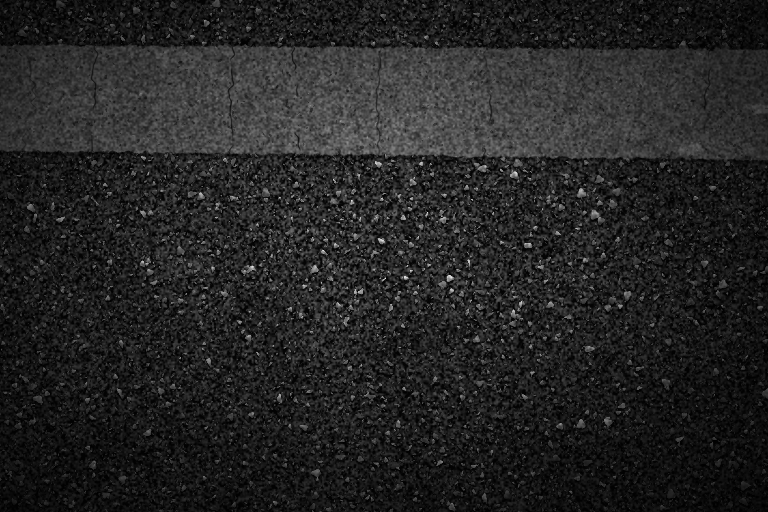
This texture is drawn by a WebGL 2 fragment shader. Its source:

```glsl
#version 300 es
precision highp float;
// Night asphalt crossed by a worn, cracked painted stripe under a soft vignette.
// Stones are hashed, rotated ellipses in several cell grids; noise supplies grit,
// stains and wandering cracks. Lengths are in canvas heights.
uniform vec2 u_resolution;
out vec4 fragColor;

#define LIGHT_CENTRE vec2(0.71, 0.56)
#define LIGHT_SPREAD vec2(0.66, 0.47)
#define ASPHALT_TONE 0.145
#define STONE_TONE 0.72
#define STRIPE_TONE 0.335
#define STRIPE_TOP 0.912
#define STRIPE_BOTTOM 0.706
#define CRACK_WIDTH 0.0012
#define GRIT_SCALE 200.0

vec3 hash3(vec2 p) {
  vec3 q = fract(vec3(p.xyx) * vec3(0.1031, 0.1030, 0.0973));
  q += dot(q, q.yxz + 33.33);
  return fract((q.xxy + q.yzz) * q.zyx);
}

float noise(vec2 p) {
  vec2 i = floor(p), f = fract(p);
  f = f * f * (3.0 - 2.0 * f);
  float low = mix(hash3(i).x, hash3(i + vec2(1, 0)).x, f.x);
  float high = mix(hash3(i + vec2(0, 1)).x, hash3(i + vec2(1, 1)).x, f.x);
  return mix(low, high, f.y);
}

float fbm(vec2 p) {
  float sum = 0.0, gain = 0.5;
  for (int i = 0; i < 4; i++) {
    sum += gain * noise(p);
    p = mat2(1.62, 1.22, -1.22, 1.62) * p + 17.1;
    gain *= 0.5;
  }
  return sum;
}

// Fine grain from two turned noise grids, centred on zero.
float grain(vec2 p) {
  vec2 turned = mat2(0.8, 0.6, -0.6, 0.8) * p + 5.0;
  return noise(turned * GRIT_SCALE) + noise(p.yx * GRIT_SCALE * 1.37) - 1.0;
}

// One grid of stones: x is the lit face, y the shadow beside it.
vec2 stones(vec2 p, float scale, float density, float seed) {
  p = mat2(0.88, 0.47, -0.47, 0.88) * p + 4.0;
  vec2 cell = floor(p * scale), f = fract(p * scale);
  float soft = 0.6 * scale / u_resolution.y;
  vec2 result = vec2(0.0);
  for (int j = -1; j <= 1; j++) {
    for (int i = -1; i <= 1; i++) {
      vec2 o = vec2(i, j);
      vec3 h = hash3(cell + o + seed);
      if (h.x > density) continue;
      vec3 k = hash3(cell + o + seed + 71.7);
      float angle = 6.2832 * k.x;
      mat2 turn = mat2(cos(angle), sin(angle), -sin(angle), cos(angle));
      vec2 offset = f - o - 0.2 - 0.6 * h.yz;
      vec2 stretch = vec2(1.0, 1.1 + 1.7 * k.z * k.z);
      float radius = 0.20 + 0.24 * k.y * k.y;
      vec2 q = turn * offset * stretch;
      float outline = radius * (1.0 + 0.2 * sin(3.0 * atan(q.y, q.x) + 9.0 * k.z));
      float face = smoothstep(soft, -soft, length(q) - outline);
      float facet = 0.8 + 0.3 * dot(offset, vec2(-0.5, 0.85)) / radius;
      float tone = (0.3 + 0.7 * fract(k.x * 7.0 + k.y)) * facet;
      tone *= 0.65 + 0.7 * noise(p * scale * 5.0);
      vec2 shade = turn * (offset + vec2(-0.12, 0.2)) * stretch;
      result.x = max(result.x, face * tone);
      result.y = max(result.y, smoothstep(0.12, -0.12, length(shade) - outline));
    }
  }
  return result;
}

float asphalt(vec2 p) {
  float clumps = fbm(p * 9.0);
  float worn = exp(-pow((p.y - 0.31) / 0.065, 2.0));
  vec2 large = stones(p, 46.0, (0.10 + 0.34 * clumps) * (1.0 - 0.65 * worn), 13.0);
  vec2 medium = stones(p + 3.1, 76.0, (0.28 + 0.36 * clumps) * (1.0 - 0.35 * worn), 131.0);
  vec2 small = stones(p.yx + 5.7, 122.0, 0.52, 257.0);
  float grit = max(0.12, 1.0 + 1.75 * grain(p));
  float ground = ASPHALT_TONE * grit * (0.75 + 0.5 * clumps);
  ground *= 1.0 - 0.75 * max(large.y, max(medium.y, 0.7 * small.y));
  float face = max(large.x, max(medium.x * 0.88, small.x * 0.66));
  return max(ground, STONE_TONE * face);
}

// Cracks hold their position and depth; noise bends and interrupts them.
float cracks(vec2 p) {
  vec2 lines[8] = vec2[8](vec2(0.059, 0.4), vec2(0.188, 0.75), vec2(0.449, 0.85),
    vec2(0.582, 0.9), vec2(0.736, 0.65), vec2(0.950, 0.7), vec2(1.133, 0.4), vec2(1.383, 0.7));
  float soft = 0.8 / u_resolution.y, dark = 0.0;
  for (int i = 0; i < 8; i++) {
    float id = float(i) * 7.3;
    float bend = 0.022 * (noise(vec2(id, p.y * 14.0)) - 0.5)
               + 0.014 * (noise(vec2(id, p.y * 85.0)) - 0.5);
    float d = abs(p.x - lines[i].x - bend);
    float broken = smoothstep(0.2, 0.6, noise(vec2(id + 3.0, p.y * 40.0)));
    dark = max(dark, lines[i].y * broken * smoothstep(CRACK_WIDTH + soft, 0.0, d));
  }
  return dark;
}

float stripe(vec2 p) {
  float tone = STRIPE_TONE * (0.88 + 0.25 * fbm(p * vec2(7.0, 12.0)));
  tone *= 1.0 + 0.55 * grain(p) + 0.3 * (fbm(p * 75.0) - 0.47);
  tone *= 1.0 - 0.45 * stones(p + 8.3, 105.0, 0.13, 401.0).y;
  tone += 0.17 * stones(p + 1.9, 125.0, 0.12, 523.0).x;
  // Two pale scuffs near the right end
  float ragged = 1.8 * (fbm(p * 70.0) - 0.47);
  float scuff = min(length((p - vec2(1.348, 0.710)) / vec2(0.026, 0.014)),
                    length((p - vec2(1.488, 0.789)) / vec2(0.022, 0.012)));
  tone += 0.17 * smoothstep(1.2, 0.5, scuff + ragged);
  return tone * (1.0 - 0.8 * cracks(p));
}

void main() {
  vec2 p = gl_FragCoord.xy / u_resolution.y;
  vec2 away = (p - LIGHT_CENTRE) / LIGHT_SPREAD;
  float light = exp(-dot(away, away));

  // Slightly sloping stripe with crumbling borders
  float rough = 0.010 * (fbm(p * 95.0) - 0.47);
  float top = STRIPE_TOP - 0.006 * p.x + rough;
  float bottom = STRIPE_BOTTOM - 0.012 * p.x + rough;
  float soft = 1.0 / u_resolution.y;
  float mask = smoothstep(-soft, soft, p.y - bottom) * smoothstep(-soft, soft, top - p.y);
  float rim = min(abs(p.y - bottom + 0.004), abs(p.y - top - 0.004));

  float road = asphalt(p) * (0.10 + 1.08 * pow(light, 0.75));
  road *= 1.0 - 0.35 * smoothstep(0.007, 0.0, rim);
  float paint = stripe(p) * (0.05 + 1.05 * pow(light, 0.58));
  fragColor = vec4(vec3(clamp(mix(road, paint, mask), 0.0, 1.0)), 1.0);
}
```
